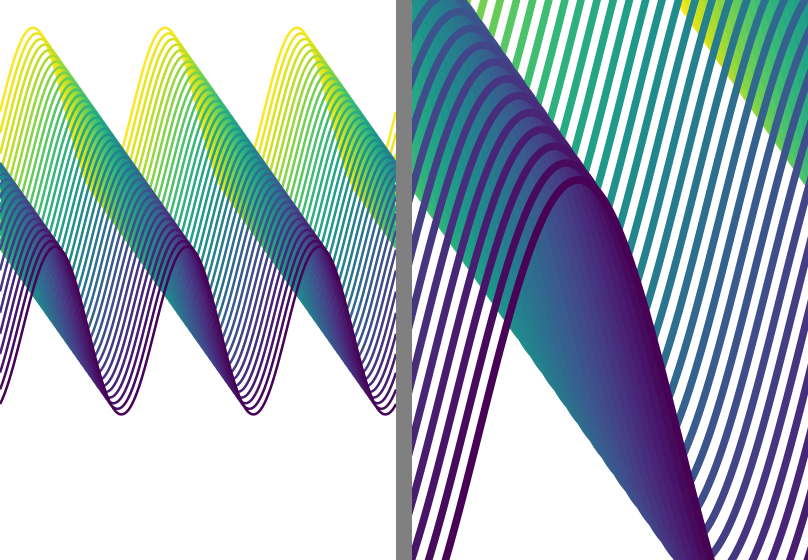
Left, the full canvas; right, a detail of the centre.
Give the GLSL for this pattern, as a WebGL 2 fragment shader.

```glsl
#version 300 es
precision highp float;
// Forty sine strands, each lower and further along in phase than the last,
// painted from yellow at the back to dark violet at the front on white.
// Strand distance is the height difference divided by the slope length.

uniform vec2 u_resolution;
out vec4 fragColor;

const float TAU = 6.2831853;
const int STRANDS = 40;

// Polynomial colour ramp: violet (0), blue, teal, green, yellow (1).
vec3 strandColor(float t) {
    vec3 c = vec3(-5.4355, 4.6459, 26.3124);
    c = c * t + vec3(4.7764, -13.7451, -65.3530);
    c = c * t + vec3(6.2283, 14.1799, 56.6906);
    c = c * t + vec3(-4.6342, -5.7991, -19.3324);
    c = c * t + vec3(-0.3309, 0.2148, 0.0951);
    c = c * t + vec3(0.1051, 1.4046, 1.3846);
    return clamp(c * t + vec3(0.2777, 0.0054, 0.3341), 0.0, 1.0);
}

// Paints all strands at p, measured in canvas widths; soft is the edge ramp.
vec3 paintStrands(vec2 p, float soft) {
    vec3 color = vec3(1.0);
    float wave = TAU * 3.0;
    for (int i = 0; i < STRANDS; i++) {
        float t = float(i) / float(STRANDS - 1);
        float angle = wave * p.x - 7.35 * t;
        float height = 1.132 - 0.5525 * t + 0.2118 * sin(angle);
        float slope = 0.2118 * wave * cos(angle);
        float offset = p.y - height;
        float steep = 1.0 + slope * slope;

        float dist = abs(offset) * inversesqrt(steep);
        float ink = 1.0 - smoothstep(-0.5, 0.5, (dist - 0.0032) / soft);

        // Square-cut strand ends at the left and right borders.
        float foot = p.x + offset * slope / steep;
        ink *= smoothstep(-0.5, 0.5, (0.5 - abs(foot - 0.5)) / soft);

        color = mix(color, strandColor(1.0 - t), ink);
    }
    return color;
}

void main() {
    // Four samples per pixel keep the tightly packed flanks free of seams.
    vec3 color = vec3(0.0);
    for (int k = 0; k < 4; k++) {
        vec2 jitter = vec2(k & 1, k >> 1) * 0.5 - 0.25;
        vec2 p = (gl_FragCoord.xy + jitter) / u_resolution.x;
        color += 0.25 * paintStrands(p, 0.5 / u_resolution.x);
    }
    fragColor = vec4(color, 1.0);
}
```
